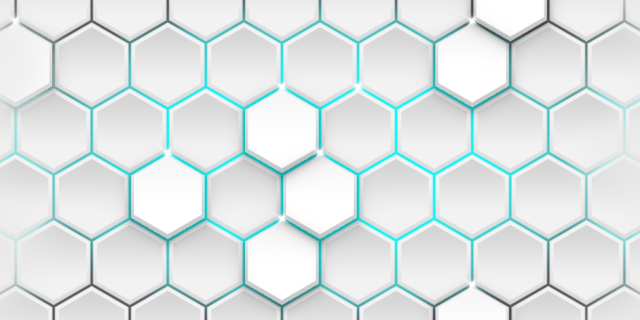
A Shadertoy shader for this pattern:

```glsl
// White hexagon panels with glowing cyan seams, raised tiles and sparkles.

float hash(vec2 p) {
    return fract(sin(dot(p, vec2(127.1, 311.7))) * 43758.5453);
}

// Hexagonal distance from the centre; a unit-pitch cell ends at 0.5.
float hexDist(vec2 p) {
    p = abs(p);
    return max(p.x, dot(p, vec2(0.5, 0.866)));
}

vec2 hexCenter(vec2 p) {
    vec2 pitch = vec2(1.0, sqrt(3.0));
    vec2 a = floor(p / pitch + 0.5) * pitch;
    vec2 b = (floor(p / pitch) + 0.5) * pitch;
    return distance(p, a) < distance(p, b) ? a : b;
}

vec2 cellId(vec2 center) {
    return floor(center * vec2(2.0, 2.0 / sqrt(3.0)) + 0.5);
}

// One raised tile in every run of five, at a random slot.
bool isRaised(vec2 id) {
    float column = floor(id.x * 0.5 + 0.1) + 2.0 * id.y;
    float run = floor((column + 0.5) / 5.0);
    return abs(column - run * 5.0 - floor(hash(vec2(run, id.y)) * 5.0)) < 0.5;
}

// Four thin rays around a soft core.
float sparkle(vec2 p) {
    p = abs(mat2(0.82, 0.57, -0.57, 0.82) * p);
    float rays = exp(-p.x * 90.0 - p.y * 11.0) + exp(-p.y * 90.0 - p.x * 11.0);
    return (rays + 0.8 * exp(-dot(p, p) * 350.0)) * smoothstep(0.3, 0.15, length(p));
}

void mainImage(out vec4 fragColor, in vec2 fragCoord) {
    vec2 s = (fragCoord - 0.5 * iResolution.xy) / iResolution.y;
    vec2 q = s / 0.2378 + vec2(0.0, 0.482);
    float px = 1.0 / (0.2378 * iResolution.y);

    vec2 center = hexCenter(q);
    vec2 local = q - center;
    float d = hexDist(local);
    bool raised = isRaised(cellId(center));

    // Tile face and bevelled rim
    float face = mix(0.95, 0.83, smoothstep(-0.3, 0.52, local.y));
    float rim = mix(0.87, 0.955, smoothstep(-0.5, 0.3, local.y));
    float faceDist = d - 0.43;
    if (raised) {
        face = mix(1.0, 0.965, smoothstep(-0.1, 0.5, local.y));
        rim = mix(0.79, 0.92, smoothstep(-0.5, 0.5, local.y));
        faceDist = hexDist(local - vec2(0.0, 0.02)) - 0.445;
    }
    vec3 col = vec3(mix(face, rim, smoothstep(-px, px, faceDist)));

    // Seams: cyan in the middle, charcoal towards the corners
    float away = length(s * vec2(0.75, 1.4));
    vec3 seam = mix(vec3(0.06, 0.95, 0.95), vec3(0.28, 0.74, 0.74), smoothstep(0.35, 0.6, away));
    seam = mix(seam, vec3(0.32, 0.33, 0.34), smoothstep(0.58, 0.76, away));
    seam = mix(seam, vec3(0.5, 0.87, 0.86), smoothstep(0.75, 0.9, abs(s.x)) * smoothstep(0.5, 0.2, abs(s.y)));
    col = mix(col, seam, smoothstep(-px, px, d - 0.484) * 0.97);
    col = mix(col, seam, 0.12 * smoothstep(0.45, 0.5, d));

    // Shadows and sparkles from this cell and its six neighbours
    float shine = 0.0;
    for (int k = 0; k < 7; k++) {
        float angle = float(k) * 1.0471976;
        vec2 other = k == 0 ? center : center + vec2(cos(angle), sin(angle));
        vec2 id = cellId(other);
        vec2 r = q - other;
        bool up = isRaised(id);
        if (up && (k > 0 || d > 0.484)) {
            float gap = max(hexDist(r + vec2(0.0, 0.05)) - 0.48, 0.0);
            col *= 1.0 - 0.24 * exp(-gap * 16.0);
        }
        if (up || hash(id + 17.0) > 0.92) shine += sparkle(r - vec2(0.0, 0.577));
    }

    // Pale haze drifting in at both sides
    float haze = abs(s.x) + 0.09 * sign(s.x) * cos(s.y * 11.0);
    col = mix(col, vec3(0.92), 0.8 * smoothstep(0.82, 1.08, haze));

    col = mix(col, vec3(1.0), clamp(shine, 0.0, 1.0));
    fragColor = vec4(col, 1.0);
}
```
